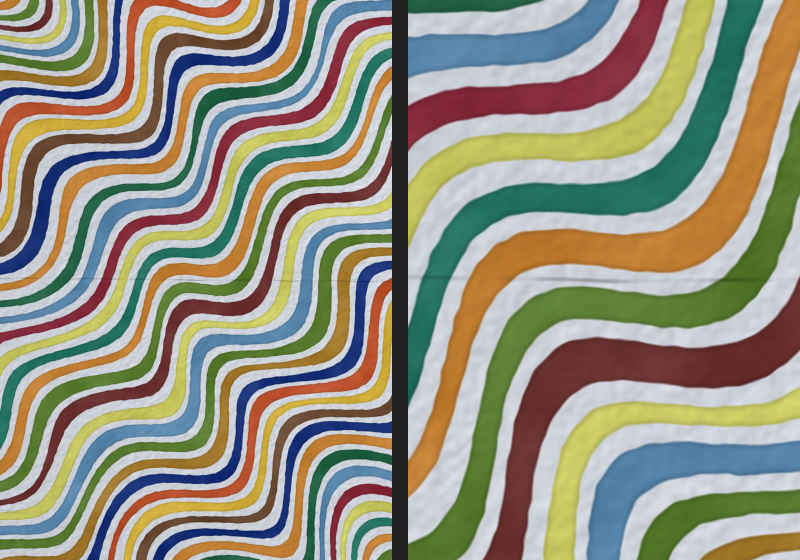
Left: the whole. Right: its middle third, enlarged.
A WebGL 1 fragment shader for this pattern:

```glsl
precision highp float;
uniform vec2 u_resolution;

// Layout, in canvas heights
const vec2 ACROSS = vec2(0.66, -0.75);
const vec2 ALONG = vec2(0.75, 0.66);
const float BANDS = 28.0;
const float FIRST_BAND = 17.0;
const float WAVE_FREQ = 21.7;
const float WAVE_START = 0.46;
const float WAVE_HEIGHT = 0.034;
const float WAVE_GROWTH = 0.11;
const float CALM_LINE = -0.15;
const float GAP_MIN = 0.08;
const float GAP_VARY = 0.26;
const float GRAIN = 0.13;
const float CREASE_Y = 0.502;

// Paints
const vec3 PAPER = vec3(0.805, 0.82, 0.85);
const vec3 OCHRE = vec3(0.67, 0.48, 0.13);
const vec3 NAVY = vec3(0.03, 0.14, 0.46);
const vec3 VERMILION = vec3(0.77, 0.29, 0.12);
const vec3 YELLOW = vec3(0.89, 0.73, 0.20);
const vec3 BROWN = vec3(0.41, 0.26, 0.15);
const vec3 ORANGE = vec3(0.83, 0.52, 0.17);
const vec3 GREEN = vec3(0.08, 0.37, 0.23);
const vec3 SKY = vec3(0.33, 0.54, 0.71);
const vec3 CRIMSON = vec3(0.54, 0.12, 0.19);
const vec3 LEMON = vec3(0.84, 0.84, 0.36);
const vec3 TEAL = vec3(0.10, 0.46, 0.38);
const vec3 OLIVE = vec3(0.33, 0.49, 0.14);
const vec3 MAROON = vec3(0.41, 0.15, 0.14);

float hash(vec2 p) {
  return fract(sin(dot(p, vec2(127.1, 311.7))) * 43758.5453);
}

float noise(vec2 p) {
  vec2 i = floor(p), f = fract(p);
  f = f * f * (3.0 - 2.0 * f);
  return mix(mix(hash(i), hash(i + vec2(1.0, 0.0)), f.x),
             mix(hash(i + vec2(0.0, 1.0)), hash(i + 1.0), f.x), f.y);
}

// Wavy level field: each whole number starts a new band
float bandField(vec2 p) {
  float s = dot(p, ACROSS), t = dot(p, ALONG);
  float calm = s - CALM_LINE;
  float height = WAVE_HEIGHT + WAVE_GROWTH * calm * calm;
  float shift = 0.07 * (noise(p * 4.5 + 3.0) - 0.5);
  float drift = 0.035 * (noise(p * 5.0 + 21.0) - 0.5);
  float wave = height * sin(WAVE_FREQ * (t - WAVE_START + shift));
  return (s + wave + drift) * BANDS + FIRST_BAND;
}

// Repeating order of the paints
vec3 paintFor(float id) {
  float i = mod(id, 18.0);
  if (i < 0.5) return OCHRE;
  if (i < 1.5) return NAVY;
  if (i < 2.5) return VERMILION;
  if (i < 3.5) return YELLOW;
  if (i < 4.5) return BROWN;
  if (i < 5.5) return NAVY;
  if (i < 6.5) return ORANGE;
  if (i < 7.5) return GREEN;
  if (i < 8.5) return SKY;
  if (i < 9.5) return CRIMSON;
  if (i < 10.5) return LEMON;
  if (i < 11.5) return TEAL;
  if (i < 12.5) return ORANGE;
  if (i < 13.5) return OLIVE;
  if (i < 14.5) return MAROON;
  if (i < 15.5) return LEMON;
  if (i < 16.5) return SKY;
  return OLIVE;
}

float relief(vec2 p) {
  return 0.6 * noise(p * 110.0) + 0.4 * noise(p * 230.0 + 7.0);
}

void main() {
  float pixel = 1.0 / u_resolution.y;
  vec2 p = gl_FragCoord.xy * pixel;

  // Band number and distance to its nearest edge
  float level = bandField(p);
  vec2 e = vec2(0.001, 0.0);
  vec2 slope = vec2(bandField(p + e.xy), bandField(p + e.yx)) - level;
  float steepness = max(length(slope) / e.x, 1.0);
  float id = floor(level), u = level - id;
  float t = dot(p, ALONG);
  float low = GAP_MIN + GAP_VARY * noise(vec2(t * 7.0, id * 17.0));
  float high = 1.0 - GAP_MIN - GAP_VARY * noise(vec2(t * 7.0, id * 17.0 + 9.0));
  float edge = min(u - low, high - u) / steepness;
  edge += 0.0016 * (noise(p * 130.0) - 0.5);
  float feather = max(0.8 * pixel, 0.001);
  float cover = smoothstep(-feather, feather, edge);

  // Uneven wash, darker where paint pools at the rim
  float wash = 0.65 * noise(p * 16.0 + id * 5.0) + 0.35 * noise(p * 55.0);
  vec3 paint = paintFor(id);
  paint = mix(paint * 0.86, mix(paint, PAPER, 0.16), wash);
  paint *= 1.0 - 0.12 * (1.0 - smoothstep(0.0, 0.004, edge));
  vec3 color = mix(PAPER, paint, cover);

  // Rough paper lit from the side, and a fold
  float shade = relief(p) - relief(p + vec2(-0.002, 0.0025));
  color *= 1.0 + GRAIN * shade * mix(1.4, 1.0, cover);
  color *= 0.97 + 0.06 * noise(p * 3.0);
  float fold = p.y - CREASE_Y + 0.01 * p.x - 0.004 * noise(p * vec2(25.0, 1.0));
  color *= 1.0 - 0.25 * noise(p * 40.0) * (1.0 - smoothstep(0.0, 0.0022, abs(fold)));

  gl_FragColor = vec4(color, 1.0);
}
```
